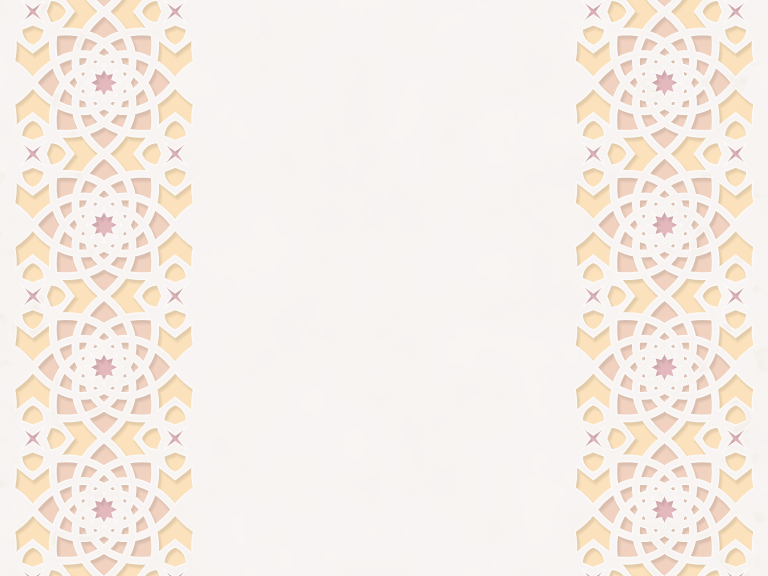
Reproduce this background procedurally as a Shadertoy shader.

```glsl
// Two vertical bands of pierced paper lattice on a pale, faintly mottled page.
// Each square tile holds an eightfold rosette woven from mirrored log spirals;
// folded symmetry and distance functions give the cutouts, rims and shadows.

const float CANVAS_H = 576.0;          // design units in the canvas height
const float PITCH = 142.3;             // tile size
const float HALF_TILE = 0.5 * PITCH;
const float ROSETTE_Y = 351.0;         // height of one rosette centre
const float LEFT_X = 104.0;
const float RIGHT_X = 664.5;
const float BAND_HALF = 88.5;
const float STRAND_HALF = 3.9;
const float SPIRAL_STEP = 0.29;        // log-radius drop per eighth of a half turn
const float ANGLE_STEP = 0.39269908;   // that eighth: 22.5 degrees
const vec2 SHADOW_SHIFT = vec2(-2.0, 3.0);
const float SHADOW_DEPTH = 0.10;

const vec3 PAPER = vec3(0.969, 0.957, 0.951);
const vec3 RIM = vec3(0.995, 0.990, 0.985);
const vec3 YELLOW = vec3(0.988, 0.886, 0.738);
const vec3 PEACH = vec3(0.945, 0.822, 0.752);
const vec3 PINK = vec3(0.895, 0.725, 0.745);
const vec3 STAIN = vec3(0.940, 0.910, 0.865);

float hash(vec2 p) {
    vec3 h = fract(p.xyx * vec3(0.1031, 0.1030, 0.0973));
    h += dot(h, h.yzx + 33.33);
    return fract((h.x + h.y) * h.z);
}

float noise(vec2 p) {
    vec2 i = floor(p), f = fract(p);
    f = f * f * (3.0 - 2.0 * f);
    return mix(mix(hash(i), hash(i + vec2(1, 0)), f.x),
               mix(hash(i + vec2(0, 1)), hash(i + vec2(1, 1)), f.x), f.y);
}

float fbm(vec2 p) {
    float sum = 0.0, amp = 0.5;
    for (int i = 0; i < 5; i++) {
        sum += amp * noise(p);
        p = p * 2.03 + 17.1;
        amp *= 0.5;
    }
    return sum;
}

// Distance from a line index to the nearest even line
float evenGap(float x) { return abs(mod(x + 1.0, 2.0) - 1.0); }

// Signed distance to the nearest cutout (negative inside) and its colour
float cutout(vec2 p, out vec3 tint) {
    float bandX = p.x - (p.x < 0.5 * (LEFT_X + RIGHT_X) ? LEFT_X : RIGHT_X);
    vec2 q = vec2(bandX, p.y - ROSETTE_Y);
    q = abs(mod(q + HALF_TILE, PITCH) - HALF_TILE);
    bool margin = abs(bandX) > HALF_TILE;
    bool swapped = q.y > q.x;
    if (swapped) q = q.yx;

    // Spiral lattice: a counts angle steps, n counts steps inward
    float r = max(length(q), 0.1);
    float theta = atan(q.y, q.x);
    float a = theta / ANGLE_STEP;
    float n = log(HALF_TILE / r) / SPIRAL_STEP;
    float slope = length(vec2(1.0 / ANGLE_STEP, 1.0 / SPIRAL_STEP));
    float lattice = STRAND_HALF - r * min(evenGap(a - n), evenGap(a + n)) / slope;
    bool outer = n < 1.0 - abs(a - 1.0);
    float d = lattice;
    tint = PEACH;
    if (outer) {
        // Chevrons between the petals, closed by a slanted strand
        float brace = dot(q - vec2(HALF_TILE, 34.0), vec2(0.615, 0.788));
        d = max(lattice, brace + STRAND_HALF);
        tint = YELLOW;
        // Shields around each tile corner
        vec2 s = HALF_TILE - q;
        float shield = max(length(s - vec2(-5.5, 18.0)) - 16.0,
                           (14.0 + 0.4 * s.x - s.y) * 0.93);
        d = min(d, shield);
    }
    if (margin && (swapped || !outer)) d = 20.0;

    // Four-armed cross at the corner
    vec2 c = HALF_TILE - q;
    float cross4 = 0.707 * (abs(c.x - c.y) + 0.18 * (c.x + c.y)) - 2.0;
    if (cross4 < d) { d = cross4; tint = PINK; }

    // Eight-pointed star at the centre
    float t = min(theta, 2.0 * ANGLE_STEP - theta);
    float star = dot(r * vec2(cos(t), sin(t)) - vec2(12.6, 0.0), vec2(0.49, 0.872));
    if (star < d && !margin) { d = star; tint = PINK; }
    return max(d, abs(bandX) - BAND_HALF);
}

// Soft mottling, sparse specks and wisps of stain near the bands
vec3 paper(vec2 p) {
    vec3 col = PAPER + 0.010 * (fbm(p / 45.0) - 0.48);
    vec2 cell = floor(p / 24.0);
    vec2 spot = 24.0 * (cell + 0.2 + 0.6 * vec2(hash(cell), hash(cell + 71.0)));
    float speck = step(0.88, hash(cell + 29.0)) * (1.0 - smoothstep(0.3, 1.8, length(p - spot)));
    float wisp = smoothstep(0.63, 0.80, fbm(p / 19.0 + 8.0));
    float edge = smoothstep(170.0, 380.0, abs(p.x - 384.0));
    return mix(col, STAIN, 0.25 * speck + 0.45 * wisp * edge);
}

void mainImage(out vec4 fragColor, in vec2 fragCoord) {
    float pixel = CANVAS_H / iResolution.y;
    vec2 p = fragCoord * pixel;
    vec3 tint, unused;
    float d = cutout(p, tint);
    float caster = cutout(p + SHADOW_SHIFT, unused);

    // Bright paper rim, then shaded openings
    vec3 col = paper(p);
    col = mix(col, RIM, 0.75 * (1.0 - smoothstep(0.4, 2.4, d)));
    vec3 hole = tint * (1.0 - SHADOW_DEPTH * smoothstep(-3.0, 2.0, caster));
    col = mix(col, hole, clamp(0.5 - d / pixel, 0.0, 1.0));
    fragColor = vec4(col, 1.0);
}
```
